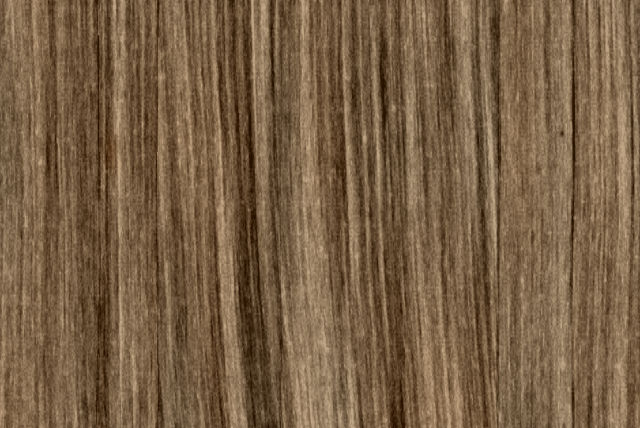
This texture is drawn by a Shadertoy shader. Its source:

```glsl
// Six upright weathered wood planks with bending grain, pores, narrow seams and small knots.

const int SEAMS = 5;
const float seamX[SEAMS] = float[](0.154, 0.246, 0.438, 0.779, 0.894);
const float seamDepth[SEAMS] = float[](0.6, 0.4, 0.4, 0.65, 1.0);
const float plankTone[6] = float[](0.52, 0.58, 0.55, 0.57, 0.61, 0.56);
const float plankBend[6] = float[](0.008, 0.003, 0.034, 0.030, 0.005, 0.003);
const float plankStreak[6] = float[](0.85, 1.0, 1.1, 1.1, 0.6, 1.0);

float hash(vec2 p) {
    vec3 q = fract(p.xyx * 0.1031);
    q += dot(q, q.yzx + 33.33);
    return fract((q.x + q.y) * q.z);
}

// Value noise, centred on zero
float noise(vec2 p) {
    vec2 i = floor(p), f = fract(p);
    f = f * f * (3.0 - 2.0 * f);
    float low = mix(hash(i), hash(i + vec2(1, 0)), f.x);
    float high = mix(hash(i + vec2(0, 1)), hash(i + vec2(1, 1)), f.x);
    return mix(low, high, f.y) - 0.5;
}

// Soft elliptical spot
float spot(vec2 p, vec2 centre, vec2 radius) {
    vec2 d = (p - centre) / radius;
    return exp(-dot(d, d));
}

// Streaks of several widths, nearly unbroken along the plank
float grain(float x, float y, float seed) {
    float sum = 0.0;
    float frequency = 26.0;
    float stretch = 0.6;
    float weight = 0.33;
    for (int i = 0; i < 5; i++) {
        sum += weight * noise(vec2(x * frequency + seed * 17.0, y * stretch + seed * 5.0));
        frequency *= 1.8;
        stretch *= 1.5;
        weight *= 1.12;
        seed += 3.7;
    }
    return sum;
}

void mainImage(out vec4 fragColor, in vec2 fragCoord) {
    vec2 uv = fragCoord / iResolution.xy;
    float pixel = 1.0 / iResolution.x;

    // Plank number and darkening at the seams
    int plank = 0;
    float seam = 0.0;
    for (int i = 0; i < SEAMS; i++) {
        float edge = seamX[i] + 0.004 * noise(vec2(uv.y * 3.0, float(i) * 9.0));
        float d = uv.x - edge;
        if (d > 0.0) plank = i + 1;
        float worn = 0.8 + 0.9 * noise(vec2(uv.y * 14.0, float(i) * 5.0));
        float line = 1.0 - smoothstep(0.0008, 0.002 + pixel, abs(d));
        seam += seamDepth[i] * (line * worn + 0.2 * exp(-abs(d) / 0.005));
    }
    float seed = float(plank) * 3.0 + 1.0;

    // Grain coordinate: bends towards the foot and wavers
    float x = uv.x - plankBend[plank] * (1.0 - uv.y) * (1.0 - uv.y);
    x += 0.012 * noise(vec2(uv.x * 7.0 + seed, uv.y * 1.8));
    x += 0.002 * noise(vec2(uv.x * 20.0 + seed, uv.y * 6.0));

    // Pointed growth figures rising from the foot
    vec2 figure = uv - vec2(0.829, 0.15);
    float arch = smoothstep(0.0, 0.05, -figure.y - 420.0 * figure.x * figure.x);
    float split = spot(vec2(x, uv.y), vec2(0.722, 0.2), vec2(0.014, 0.16));

    // Pale smooth heart strip, with streaking calmed inside it
    float heart = spot(vec2(x, uv.y), vec2(0.470, 0.3), vec2(0.024, 0.55));
    float streak = plankStreak[plank] * (1.0 - 0.55 * heart);

    float tone = plankTone[plank] + streak * grain(x, uv.y, seed);
    tone += 0.2 * noise(vec2(x * 11.0 + seed * 7.0, uv.y * 1.3));
    tone += 0.12 * heart - 0.2 * arch - 0.16 * split;
    tone += 0.14 * sin(x * 900.0 + 6.0 * noise(vec2(x * 20.0, uv.y))) * split;

    // Long thin dark lines and pale ridges
    float groove = noise(vec2(x * 170.0 + 40.0, uv.y * 2.4));
    float ridge = noise(vec2(x * 140.0 + 90.0, uv.y * 2.0 + 70.0));
    tone -= 0.26 * streak * smoothstep(0.15, 0.42, groove);
    tone += 0.24 * streak * smoothstep(0.18, 0.42, ridge);

    // Shaded strips beside two of the seams
    tone -= 0.30 * smoothstep(0.152, 0.156, uv.x) * (1.0 - smoothstep(0.164, 0.174, uv.x));
    tone -= 0.11 * smoothstep(0.38, 0.425, uv.x) * (1.0 - smoothstep(0.436, 0.442, uv.x));

    // Short pores, rough fibre and pale flecks
    tone += 0.34 * noise(vec2(x * 330.0, uv.y * 40.0));
    tone += 0.36 * noise(uv * vec2(470.0, 210.0));
    tone -= 0.24 * smoothstep(0.2, 0.45, noise(vec2(x * 250.0 + 40.0, uv.y * 18.0)));
    tone += 0.26 * smoothstep(0.25, 0.45, noise(vec2(x * 290.0, uv.y * 55.0 + 70.0)));

    // Knot, stain and seams
    float stain = spot(uv, vec2(0.173, 0.645), vec2(0.011, 0.045));
    tone -= 0.75 * spot(uv, vec2(0.878, 0.688), vec2(0.004, 0.007));
    tone -= 0.2 * stain + 0.6 * seam;

    // Brown ramp, with a slow drift between red and grey wood
    vec3 color = mix(vec3(0.27, 0.18, 0.09), vec3(0.65, 0.55, 0.43), clamp(tone, -0.3, 1.25));
    float warmth = noise(vec2(x * 16.0 + seed, uv.y * 1.5)) + 1.2 * stain;
    color += warmth * vec3(0.02, -0.004, -0.02);
    fragColor = vec4(clamp(color, 0.0, 1.0), 1.0);
}
```
